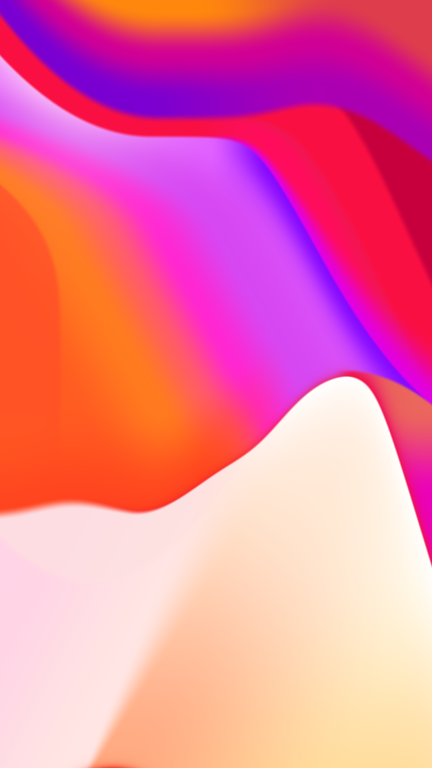
A Shadertoy shader for this background:

```glsl
// Flowing silk-like folds in violet, magenta, red and orange above a pale peach hill.

float bell(float x, float center, float width) {
    float t = (x - center) / width;
    return exp(-t * t);
}

// Smooth ramp: zero before start, then slope one.
float bend(float x, float start, float softness) {
    return softness * log(1.0 + exp((x - start) / softness));
}

// Antialiased step with an optional minimum blur.
float edge(float d, float blur) {
    float w = max(fwidth(d), blur);
    return smoothstep(-w, w, d);
}

// Heights of the three main contours.
float ribbonTop(float x) {
    float left = max(1.0 - x / 0.37, 0.0);
    return 0.846 + 0.135 * left * left + 0.018 * bell(x, 0.73, 0.12) - 0.4 * bend(x, 0.86, 0.03);
}

float ribbonBottom(float x) {
    float left = max(1.0 - x / 0.35, 0.0), right = max(x - 0.75, 0.0);
    return 0.822 + 0.106 * left * left - 1.02 * bend(x, 0.59, 0.03) + 1.1 * right * right;
}

float hillTop(float x) {
    return 0.328 + 0.017 * bell(x, 0.17, 0.12) + 0.184 * smoothstep(0.3, 0.82, x)
         - 0.018 * bell(x, 0.6, 0.09) - 1.85 * bend(x, 0.865, 0.02);
}

// Upper sheet: violet rising through magenta to an orange glow.
vec3 upperSheet(vec2 p, float h) {
    vec3 violet = mix(vec3(0.48, 0.0, 0.82), vec3(0.67, 0.0, 0.7), smoothstep(0.3, 0.75, p.x));
    vec3 glow = mix(vec3(1.0, 0.53, 0.05), vec3(0.87, 0.24, 0.3), smoothstep(0.45, 0.8, p.x));
    vec3 c = mix(violet, vec3(0.82, 0.0, 0.58), smoothstep(0.025, 0.085, h));
    return mix(c, glow, smoothstep(0.08, 0.14, h));
}

// Red ribbon; s runs from its top (0) to its bottom (1).
vec3 redRibbon(vec2 p, float s) {
    vec3 c = mix(vec3(0.78, 0.0, 0.24), vec3(0.98, 0.06, 0.26), edge(s - 2.4 * (p.x - 0.79), 0.04));
    float fold = s - 0.2 - 2.0 * (p.x - 0.625);
    float right = smoothstep(0.45, 0.62, p.x);
    c = mix(c, vec3(0.95, 0.08, 0.32), right * edge(fold, 0.04));
    c = mix(c, vec3(1.0, 0.05, 0.36), right * smoothstep(0.0, 0.25, fold));
    return mix(c, vec3(0.88, 0.0, 0.9), right * smoothstep(0.72, 1.0, s));
}

// Middle sheet: orange to violet across a curved magenta seam.
vec3 middleSheet(vec2 p, float depth, float aboveHill) {
    float high = max(p.y - 0.7, 0.0);
    float t = p.x - (1.06 - p.y - 14.0 * high * high);
    vec3 c = mix(vec3(1.0, 0.36, 0.13), vec3(1.0, 0.48, 0.12), smoothstep(-0.42, -0.22, t));
    c = mix(c, vec3(1.0, 0.35, 0.42), smoothstep(-0.22, -0.08, t));
    c = mix(c, vec3(1.0, 0.15, 0.82), smoothstep(-0.11, 0.01, t));
    c = mix(c, vec3(0.84, 0.28, 0.95), smoothstep(0.0, 0.15, t));
    c = mix(c, vec3(0.88, 0.37, 1.0), smoothstep(0.15, 0.4, t));

    // Darker fold on the left
    float fold = 0.14 * (1.0 - pow(max(p.y - 0.56, 0.0) / 0.2, 3.0));
    c = mix(c, vec3(1.0, 0.31, 0.15), 0.8 * edge(fold - p.x, 0.008) * smoothstep(0.36, 0.5, p.y));

    // Warm foot, pale shoulder and blue rim
    c = mix(c, vec3(1.0, 0.27, 0.12), smoothstep(0.13, 0.0, aboveHill) * smoothstep(0.68, 0.45, p.x));
    c = mix(c, vec3(0.97, 0.72, 0.96), 0.95 * exp(-depth / 0.05) * smoothstep(0.55, 0.05, p.x));
    return mix(c, vec3(0.53, 0.04, 1.0), bell(depth, 0.0, 0.05) * smoothstep(0.48, 0.62, p.x));
}

// Pale hill: pink on the left, peach and cream on the right.
vec3 hill(vec2 p, float depth) {
    float across = p.x - 0.208 - 0.92 * p.y;
    vec3 pink = mix(vec3(1.0, 0.83, 0.9), vec3(1.0, 0.9, 0.89), smoothstep(-0.4, -0.02, across));
    float crease = 0.242 + 1.3 * (p.x - 0.21) * (p.x - 0.21);
    pink = mix(pink, vec3(0.99, 0.88, 0.88), 0.7 * edge(p.y - crease, 0.008));
    vec3 peach = mix(vec3(1.0, 0.66, 0.5), vec3(1.0, 0.87, 0.77), smoothstep(-0.02, 0.36, p.y));
    vec3 cream = mix(vec3(1.0, 0.86, 0.6), vec3(1.0, 0.97, 0.9), smoothstep(-0.05, 0.3, p.y));
    peach = mix(peach, cream, smoothstep(0.05, 0.6, across));
    vec3 c = mix(pink, peach, edge(across, 0.012 + 0.22 * p.y));
    c = mix(c, vec3(0.95, 0.25, 0.15), exp(-p.y / 0.004) * bell(p.x, 0.26, 0.05));
    return mix(c, vec3(1.0), exp(-depth / 0.09) * smoothstep(0.45, 0.75, p.x));
}

void mainImage(out vec4 fragColor, in vec2 fragCoord) {
    vec2 p = fragCoord / iResolution.xy;
    float top = ribbonTop(p.x), bottom = ribbonBottom(p.x), crest = hillTop(p.x);

    // Stack the sheets from the middle outwards
    vec3 c = middleSheet(p, max(bottom - p.y, 0.0), p.y - crest);
    c = mix(c, redRibbon(p, (top - p.y) / (top - bottom)), edge(p.y - bottom, 0.003));
    c = mix(c, upperSheet(p, p.y - top), edge(p.y - top, 0.007));

    // Far slope behind the hill
    float lip = 0.517 - 1.1 * (p.x - 0.8) * (p.x - 0.8);
    vec3 slope = mix(vec3(0.92, 0.0, 0.74), vec3(0.92, 0.4, 0.36), smoothstep(0.35, 0.47, p.y));
    slope = mix(slope, vec3(0.93, 0.05, 0.4), exp(-max(p.y - crest, 0.0) / 0.025));
    c = mix(c, slope, edge(lip - p.y, 0.003) * smoothstep(0.77, 0.82, p.x));

    // Hill with a thin red rim
    float rim = exp(-max(p.y - crest, 0.0) / 0.005) * smoothstep(0.1, 0.4, p.x);
    c = mix(c, vec3(0.95, 0.08, 0.15), 0.7 * rim);
    float blur = mix(0.008, 0.001, smoothstep(0.1, 0.5, p.x));
    c = mix(c, hill(p, max(crest - p.y, 0.0)), edge(crest - p.y, blur));

    fragColor = vec4(c, 1.0);
}
```
